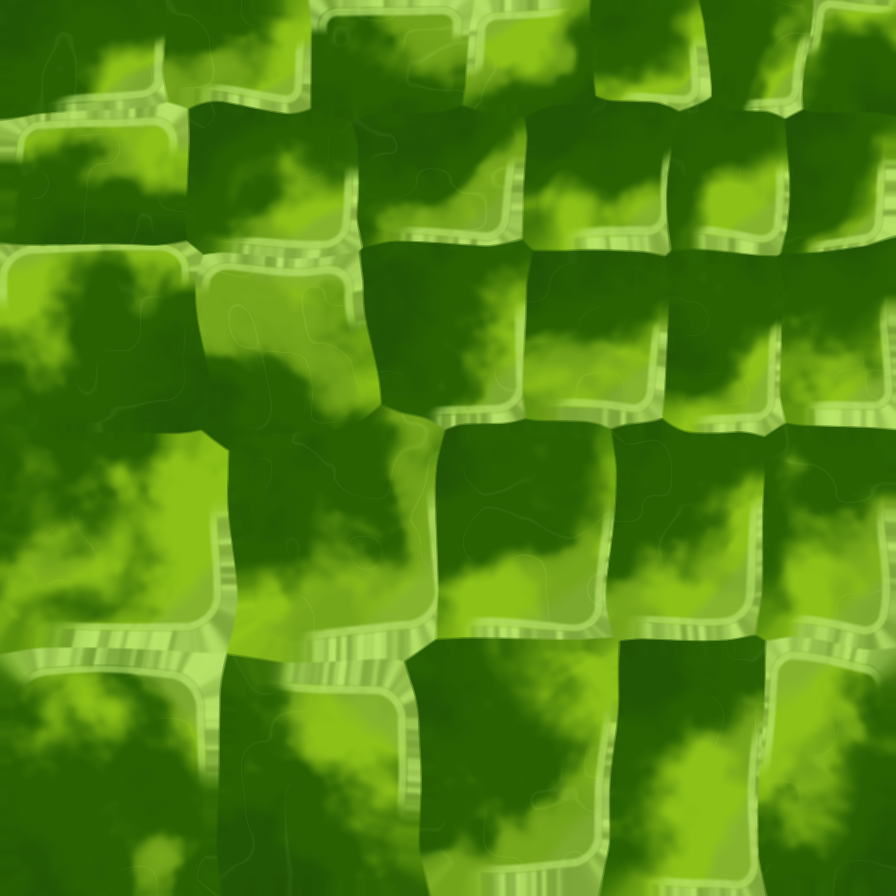
Write a three.js fragment shader that draws this texture.

```glsl
varying vec2 vUv;

const vec3 SHADOW = vec3(0.12, 0.31, 0.02);
const vec3 DARK = vec3(0.16, 0.38, 0.005);
const vec3 BRIGHT = vec3(0.55, 0.76, 0.09);
const vec3 OLIVE = vec3(0.43, 0.62, 0.11);
const vec3 SAGE = vec3(0.50, 0.67, 0.23);
const vec3 PALE = vec3(0.71, 0.88, 0.41);

struct Tile {
  float dist;   // distance to the rounded box
  vec2 point;   // nearest point of the box, on the canvas
  vec2 local;   // the same point, -1 to 1 across the box
  float id;
};

float hash(vec2 p) {
  vec3 q = fract(vec3(p.xyx) * 0.1031);
  q += dot(q, q.yzx + 33.33);
  return fract((q.x + q.y) * q.z);
}

float noise(vec2 p) {
  vec2 i = floor(p), f = fract(p);
  f = f * f * (3.0 - 2.0 * f);
  return mix(mix(hash(i), hash(i + vec2(1, 0)), f.x),
             mix(hash(i + vec2(0, 1)), hash(i + vec2(1, 1)), f.x), f.y);
}

float fbm(vec2 p) {
  float sum = 0.0, amp = 0.53;
  for (int i = 0; i < 4; i++) {
    sum += amp * noise(p);
    p = mat2(1.6, 1.2, -1.2, 1.6) * p + 7.3;
    amp *= 0.5;
  }
  return sum;
}

// Cell borders: cells shrink toward the top and the right
vec2 border(vec2 u) {
  return u * mix(vec2(1.36, 1.5), vec2(1.0), u);
}

Tile makeTile(vec2 p, vec2 cell, vec2 count) {
  float id = cell.x + cell.y * 9.0 + 3.0;
  vec2 low = border(cell / count), high = border((cell + 1.0) / count);
  vec2 size = 0.5 * (high - low);
  vec2 rnd = vec2(hash(vec2(id, 1.7)), hash(vec2(id, 8.3)));
  vec2 center = 0.5 * (low + high) + (rnd - 0.5) * 0.2 * size;
  vec2 halfSize = size * mix(vec2(0.82), vec2(0.96), rnd.yx);
  float radius = 0.36 * min(halfSize.x, halfSize.y);

  float turn = (rnd.x - 0.5) * 0.16;
  mat2 rot = mat2(cos(turn), sin(turn), -sin(turn), cos(turn));
  vec2 q = (p - center) * rot;
  vec2 core = clamp(q, radius - halfSize, halfSize - radius);
  float reach = length(q - core);
  q = core + (q - core) * min(1.0, radius / max(reach, 0.0001));

  // Inside the core, measure to the nearest side
  vec2 side = abs(q) - halfSize;
  float dist = max(reach - radius, max(side.x, side.y));
  return Tile(dist, center + rot * q, q / halfSize, id);
}

// Light comes from the lower right or from above, by tile
vec2 lightDirection(float id) {
  float pick = hash(vec2(id, 4.1));
  float angle = pick < 0.55 ? -0.85 : mix(0.9, 2.3, hash(vec2(id, 6.6)));
  return vec2(cos(angle), sin(angle));
}

vec3 leafColor(Tile t) {
  vec2 seed = vec2(t.id * 3.7, t.id * 1.9);
  float facing = dot(t.local, lightDirection(t.id));
  float cloud = fbm(t.point * 11.0 + seed) - 0.5;
  float patches = fbm(t.point * 8.0 + seed + 40.0);

  // Soft clouds from shadow to light
  float tone = 0.5 * facing + 1.7 * cloud + 0.3 * (hash(seed) - 0.5);
  vec3 col = mix(DARK, BRIGHT, smoothstep(-0.2, 0.42, tone));
  col = mix(col, SHADOW, 0.6 * smoothstep(0.35, 0.8, -tone));
  col = mix(col, OLIVE, 0.75 * smoothstep(0.45, 0.62, patches) * smoothstep(-0.1, 0.3, tone));
  col = mix(col, SAGE, 0.6 * smoothstep(0.75, 1.0, facing + 0.5 * cloud));

  // Faint veins
  float vein = 1.0 - smoothstep(0.0, 0.025, abs(noise(t.point * 24.0 + seed) - 0.5));
  col += 0.035 * vein * smoothstep(0.45, 0.6, patches);

  // Pale rim on the lit side, smeared outward in streaks
  float lit = smoothstep(0.3, 0.6, facing + 0.3 * cloud);
  float outside = smoothstep(-0.001, 0.004, t.dist);
  float streak = noise(t.point * 150.0) * 0.6 + noise(t.point * 50.0) * 0.4;
  vec3 smear = mix(SAGE, PALE, smoothstep(0.2, 0.8, streak));
  float rim = smoothstep(-0.010, -0.005, t.dist) * (0.65 + 0.35 * streak);
  col = mix(col, PALE, 0.85 * lit * rim * (1.0 - outside));
  col = mix(col, smear, 0.9 * lit * outside);
  return col * (1.0 + 0.1 * outside * (streak - 0.5));
}

void main() {
  vec2 bend = vec2(noise(vUv * 9.0), noise(vUv * 9.0 + 20.0)) - 0.5;
  vec2 p = vUv + 0.022 * bend;

  // Find the two nearest tiles; upper rows hold more of them
  Tile near = Tile(9.0, p, vec2(0.0), 0.0);
  Tile next = near;
  for (int row = 0; row < 5; row++) {
    float columns = 5.0 + floor(float(row) * 0.5);
    for (int column = 0; column < 7; column++) {
      if (float(column) >= columns) break;
      Tile t = makeTile(p, vec2(column, row), vec2(columns, 5.0));
      if (t.dist < near.dist) { next = near; near = t; }
      else if (t.dist < next.dist) { next = t; }
    }
  }

  float edge = 0.5 + 0.5 * smoothstep(0.0, 0.003, next.dist - near.dist);
  gl_FragColor = vec4(mix(leafColor(next), leafColor(near), edge), 1.0);
}
```
